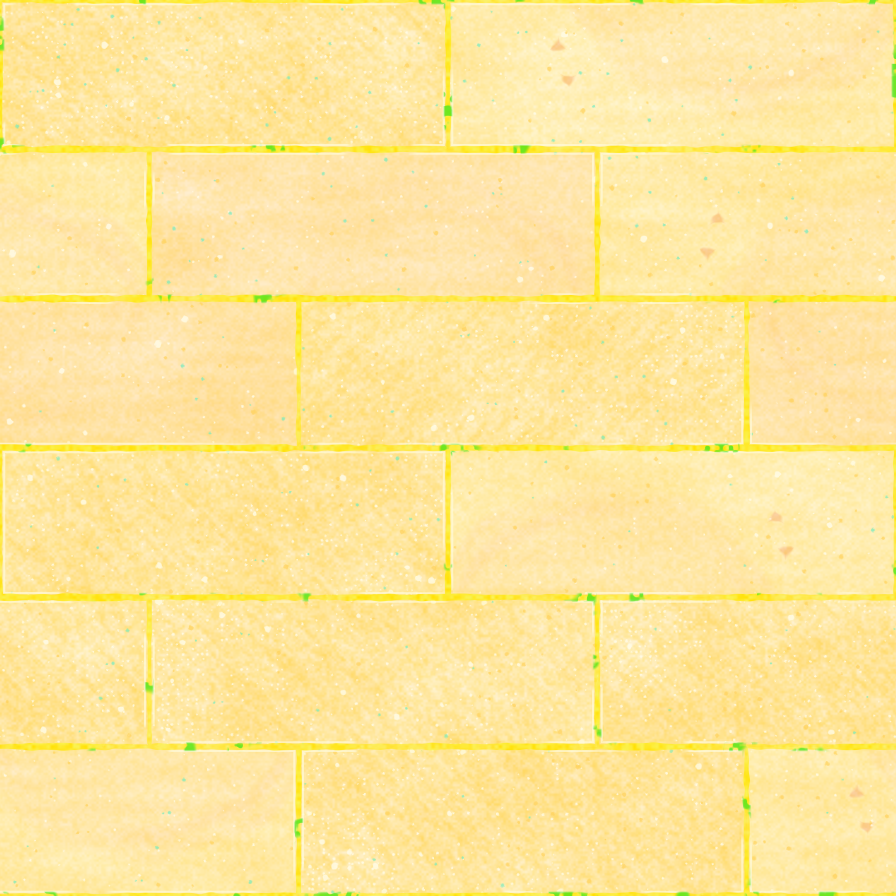
A Shadertoy shader for this texture:

```glsl
#define COLUMNS 2.0
#define ROWS 6.0
#define JOINT_WIDTH vec2(0.0044, 0.0054)
#define GRAIN 0.16
#define SANDY vec3(1.0, 0.902, 0.615)
#define PALE vec3(1.0, 0.925, 0.675)
#define ROSY vec3(1.0, 0.892, 0.655)
#define VEIN vec3(1.0, 0.845, 0.60)
#define MORTAR vec3(1.0, 0.91, 0.15)
#define MARK vec3(0.98, 0.76, 0.50)
#define MOSS vec3(0.25, 0.90, 0.10)

float hash(vec2 p) {
    return fract(sin(dot(p, vec2(127.1, 311.7))) * 43758.5453);
}

float noise(vec2 p) {
    vec2 i = floor(p), f = fract(p);
    f = f * f * (3.0 - 2.0 * f);
    return mix(mix(hash(i), hash(i + vec2(1, 0)), f.x),
               mix(hash(i + vec2(0, 1)), hash(i + vec2(1, 1)), f.x), f.y);
}

float fbm(vec2 p) {
    float sum = 0.0, amp = 0.5;
    for (int i = 0; i < 4; i++) {
        sum += amp * noise(p);
        p = p * 2.03 + 17.3;
        amp *= 0.5;
    }
    return sum / 0.9375;
}

// Irregular dots, one at most per cell; density is the share of cells used
float flecks(vec2 p, float density, float aa) {
    vec2 cell = floor(p);
    vec2 centre = 0.3 + 0.4 * vec2(hash(cell + 3.1), hash(cell + 8.7));
    float radius = mix(0.10, 0.28, hash(cell + 5.3));
    float dist = length(fract(p) - centre) + 0.15 * (noise(p * 5.0) - 0.5);
    return step(hash(cell), density) * (1.0 - smoothstep(radius - aa, radius + aa, dist));
}

// Bands curved around a point above the brick: x is vein, y is the tinted inside
vec2 veins(vec2 p, float height, float radius) {
    float r = length(p - vec2(1.95, height)) + 0.14 * (fbm(p * 2.5) - 0.5);
    float inside = 1.0 - smoothstep(radius - 0.08, radius + 0.06, r);
    float bands = 0.5 + 0.5 * sin(r * 34.0 + 3.0 * noise(p * 2.0));
    float fade = smoothstep(radius - 0.45, radius, r) * smoothstep(0.2, 0.7, fbm(p * 1.7 + 4.0));
    return vec2(bands * inside * fade, inside);
}

// Two small triangular stains
float stains(vec2 p, float aa) {
    float cover = 0.0;
    for (int i = 0; i < 2; i++) {
        float k = float(i);
        vec2 d = p - mix(vec2(0.74, 0.70), vec2(0.81, 0.47), k);
        d.y *= 1.0 - 2.0 * k;
        float tri = max(abs(d.x) * 0.87 + d.y * 0.5, -d.y) - 0.026;
        tri += 0.035 * (noise(p * 24.0) - 0.5);
        cover += 1.0 - smoothstep(-aa, aa + 0.012, tri);
    }
    return min(cover, 1.0);
}

void mainImage(out vec4 fragColor, in vec2 fragCoord) {
    vec2 uv = fragCoord / iResolution.xy;
    float px = 1.0 / iResolution.y;

    // Running bond, each row moved by a third of a brick
    float row = floor((1.0 - uv.y) * ROWS);
    float stagger = floor(mod(row + 0.5, 3.0));
    vec2 grid = vec2(uv.x * COLUMNS - stagger / 3.0, uv.y * ROWS);
    float column = mod(floor(grid.x), COLUMNS);
    vec2 size = vec2(ROWS / COLUMNS, 1.0);
    vec2 local = fract(grid) * size;
    vec2 edge = min(local, size - local) / ROWS;
    float aa = px * ROWS;

    // Stone kind and mirroring of each brick
    bool veined = stagger == 1.0 ? row == 1.0 : column == 1.0;
    bool rosy = veined && row - column == 1.0;
    vec2 p = local;
    if (row == 2.0 || row == 3.0) p.x = size.x - p.x;
    if (abs(row - 2.0) == 1.0) p.y = 1.0 - p.y;
    vec2 seed = vec2(row * 13.7, column * 29.3);

    // Stone body
    float cloud = fbm(p * vec2(1.6, 2.6) + seed) - 0.5;
    float grain = noise(p * 62.0 + seed) + noise(p * 31.0 + seed + 9.0) - 1.0;
    vec3 color = veined ? (rosy ? ROSY : PALE) : SANDY;
    color += cloud * vec3(0.0, 0.06, 0.20);
    if (veined) {
        vec2 vein = rosy ? veins(p, 1.1, 0.95) : veins(p, 1.5, 1.26);
        color = mix(color, ROSY, 0.5 * vein.y);
        color = mix(color, VEIN, 0.45 * vein.x);
        float bedding = noise(vec2(p.x * 1.2, p.y * 13.0) + seed);
        color += (bedding - 0.5) * vec3(0.0, 0.02, 0.06);
        if (!rosy) color = mix(color, MARK, 0.75 * stains(p, aa));
        grain *= 0.65;
    } else {
        float streak = noise(vec2((p.x + p.y) * 22.0, (p.x - p.y) * 3.5) + seed);
        color += (streak - 0.5) * vec3(0.0, 0.03, 0.10);
    }
    color += grain * GRAIN * vec3(0.0, 0.2, 1.0);

    // White chips, thicker on sandy stone and towards one end, and rare tinted specks
    float density = veined ? 0.03 : 0.10 + 0.30 * smoothstep(1.4, 0.0, p.x) * smoothstep(-0.2, 0.2, cloud);
    float chips = flecks(p * 30.0 + seed, density, aa * 30.0);
    chips = max(chips, flecks(p * 12.0 + seed, density * 0.25, aa * 12.0));
    color = mix(color, vec3(1.0, 0.99, 0.92), 0.8 * chips);
    color = mix(color, vec3(1.0, 0.82, 0.35), 0.7 * flecks(p * 17.0 + seed + 40.0, 0.02, aa * 17.0));
    color = mix(color, vec3(0.45, 0.92, 0.75), 0.7 * flecks(p * 22.0 + seed + 70.0, 0.004, aa * 22.0));

    // Worn rim: yellow bleed and broken pale line
    float nearest = min(edge.x, edge.y);
    float wear = fbm(uv * 24.0);
    color = mix(color, vec3(1.0, 0.90, 0.42), 0.55 * wear * exp(-nearest * 130.0));
    float rim = 1.0 - smoothstep(0.0006, 0.0006 + px, abs(nearest - 0.0048));
    color = mix(color, vec3(1.0, 0.98, 0.86), 0.7 * rim * smoothstep(0.5, 0.65, noise(uv * 19.0 + 6.0)));

    // Mortar with uneven borders and mossy specks
    vec2 halfWidth = JOINT_WIDTH * (0.3 + 0.4 * noise(uv * 85.0) + 0.25 * wear);
    vec2 joint = 1.0 - smoothstep(halfWidth - px * 0.7, halfWidth + px * 0.7, edge);
    float mortar = max(joint.x, joint.y);
    vec3 mortarColor = MORTAR + vec3(-0.03, 0.07, 0.30) * (noise(uv * 240.0) - 0.4);
    color = mix(color, mortarColor, mortar * (0.72 + 0.28 * smoothstep(0.3, 0.6, wear)));
    float moss = smoothstep(0.79, 0.88, noise(uv * 38.0 + 2.0)) * smoothstep(0.35, 0.65, noise(uv * 190.0));
    color = mix(color, MOSS, 0.75 * moss * (1.0 - smoothstep(0.003, 0.006, nearest)));

    fragColor = vec4(clamp(color, 0.0, 1.0), 1.0);
}
```
